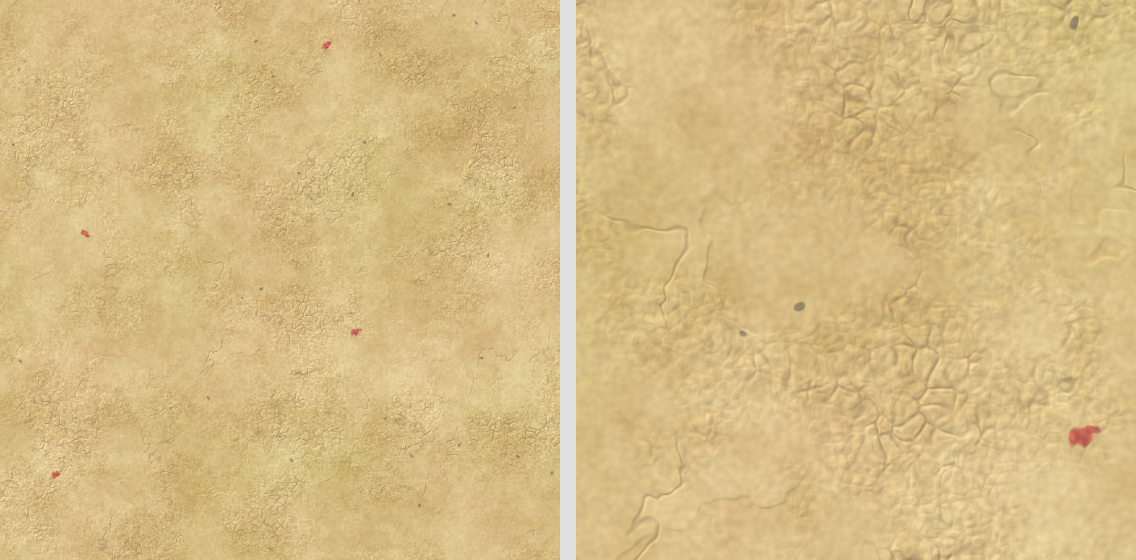
Left, the full canvas; right, a detail of the centre.
Give the GLSL for this texture, as a WebGL 2 fragment shader.

```glsl
#version 300 es
precision highp float;

// Dry sandy ground: smooth trodden patches between crumbly clods and creases.
// Warped gradient noise and cell distances build a relief, lit from one side;
// ochre stains, grain, dark pebbles and a few red chips are laid over it.

uniform vec2 u_resolution;
out vec4 fragColor;

const vec3 OCHRE = vec3(0.795, 0.677, 0.442);
const vec3 PALE = vec3(0.882, 0.796, 0.583);
const vec3 HUE_DRIFT = vec3(0.016, -0.024, 0.012);
const vec3 CREVICE = vec3(0.50, 0.42, 0.32);
const vec3 PEBBLE = vec3(0.46, 0.41, 0.36);
const vec3 CHIP = vec3(0.76, 0.36, 0.32);

const vec2 TO_LIGHT = vec2(-0.6, 0.8);
const float LIGHT_STEP = 0.0016;   // distance between the two relief samples
const float LIGHT_GAIN = 0.19;
const float CREVICE_DARK = 0.30;
const float GRAIN_GAIN = 0.095;
const float WARP = 0.055;
const float PATCH_SCALE = 6.5;
const float CLOD_SCALE = 78.0;
const float CRUMB_SCALE = 145.0;
const float GRAIN_SCALE = 215.0;
const float PEBBLE_CELLS = 18.0;
const float CHIP_CELLS = 4.0;

vec2 hash2(vec2 cell) {
    vec3 h = fract(cell.xyx * vec3(0.1031, 0.1030, 0.0973));
    h += dot(h, h.yzx + 33.33);
    return fract((h.xx + h.yz) * h.zy);
}

float corner(vec2 cell, vec2 offset) {
    float angle = 6.2832 * hash2(cell).x;
    return dot(vec2(cos(angle), sin(angle)), offset);
}

float gradientNoise(vec2 p) {
    vec2 i = floor(p), f = p - i;
    vec2 u = f * f * f * (f * (f * 6.0 - 15.0) + 10.0);
    vec2 e = vec2(1.0, 0.0);
    return mix(mix(corner(i, f), corner(i + e.xy, f - e.xy), u.x),
               mix(corner(i + e.yx, f - e.yx), corner(i + e.xx, f - e.xx), u.x), u.y);
}

float fbm(vec2 p) {
    float sum = 0.0, amplitude = 0.5;
    for (int octave = 0; octave < 5; octave++) {
        sum += amplitude * gradientNoise(p);
        p = mat2(1.6, 1.2, -1.2, 1.6) * p + 7.3;
        amplitude *= 0.54;
    }
    return sum;
}

// Gap between the nearest and second nearest cell centres: zero on borders
float cellGap(vec2 p) {
    vec2 base = floor(p);
    float nearest = 8.0, second = 8.0;
    for (int y = -1; y <= 1; y++)
    for (int x = -1; x <= 1; x++) {
        vec2 cell = base + vec2(x, y);
        float d = length(cell + hash2(cell) - p);
        second = min(second, max(nearest, d));
        nearest = min(nearest, d);
    }
    return second - nearest;
}

// x: height, y: roughness, z: crevice depth, w: trodden plateau
vec4 surface(vec2 p) {
    vec2 q = p + WARP * vec2(fbm(p * 6.0 + 3.1), fbm(p * 6.0 + 41.7));
    float patches = fbm(q * PATCH_SCALE + 11.0);
    float rough = smoothstep(0.05, 0.24, patches + 0.2 * gradientNoise(p * 31.0));
    float gritty = smoothstep(-0.16, 0.16, patches + 0.5 * fbm(p * 15.0 + 29.0));

    // Clods with broken borders, and finer crumbs around them
    vec2 jitter = vec2(gradientNoise(p * 60.0), gradientNoise(p * 60.0 + 9.0));
    float gap = cellGap(p * CLOD_SCALE + 0.7 * jitter);
    float crumbGap = cellGap(p * CRUMB_SCALE + 0.8 * jitter);
    float broken = smoothstep(-0.25, 0.25, gradientNoise(p * 47.0 + 67.0));

    // Soft-edged plateaus and short creases
    float plateau = smoothstep(-0.008, 0.008, fbm(q * 4.2 + 57.0) - 0.05);
    float ledge = smoothstep(0.0, 0.25, gradientNoise(p * 9.0 + 23.0));
    float crease = 1.0 - smoothstep(0.0, 0.014, abs(fbm(q * 5.5 + 83.0)));
    crease *= smoothstep(0.04, 0.3, gradientNoise(p * 12.0 + 71.0));

    float height = rough * (0.35 + 0.4 * broken) * smoothstep(0.0, 0.45, gap)
                 + 0.30 * gritty * smoothstep(0.0, 0.5, crumbGap)
                 + (0.55 + 0.9 * gritty) * fbm(p * 55.0 + 5.0)
                 + 0.65 * ledge * plateau - 0.5 * crease;
    float crevice = rough * broken * (1.0 - smoothstep(0.0, 0.24, gap)) + 0.6 * crease;
    return vec4(height, gritty, crevice, plateau);
}

// Ragged oval inside one jittered grid cell
float fleck(vec2 p, float cells, vec2 size, float seed) {
    vec2 cell = floor(p * cells), random = hash2(cell + seed);
    vec2 centre = (cell + 0.2 + 0.6 * random) / cells;
    float angle = 2.4 * (random.y - 0.5);
    vec2 d = mat2(cos(angle), -sin(angle), sin(angle), cos(angle)) * (p - centre);
    float edge = length(d / size) - 0.8 - 0.7 * gradientNoise(p * 150.0 + seed);
    float soft = 0.12 + 0.7 / (u_resolution.y * size.y);
    return 1.0 - smoothstep(-soft, soft, edge);
}

void main() {
    vec2 p = gl_FragCoord.xy / u_resolution.y;
    vec4 ground = surface(p);
    float light = ground.x - surface(p + TO_LIGHT * LIGHT_STEP).x;

    // Stains and bleached patches
    float stain = 0.75 * fbm(p * 4.5 + 101.0) + 0.6 * fbm(p * 14.0 + 61.0) + 0.45 * fbm(p * 48.0 + 37.0);
    float bleach = 0.60 + 1.3 * stain + 0.16 * (ground.w - 0.4) - 0.20 * ground.y;
    vec3 colour = mix(OCHRE, PALE, clamp(bleach, -0.15, 1.1));
    colour += HUE_DRIFT * 1.5 * fbm(p * 3.5 + 131.0);

    // Relief and grain
    float grain = gradientNoise(p * GRAIN_SCALE) + 0.6 * gradientNoise(p * GRAIN_SCALE * 0.53);
    float tone = 1.0 + LIGHT_GAIN * clamp(light, -0.9, 0.5);
    tone += GRAIN_GAIN * grain * (0.6 + 0.6 * ground.y);
    colour = mix(colour * tone, CREVICE, CREVICE_DARK * ground.z);

    // Loose pebbles and evenly spread chips
    float pebblePick = hash2(floor(p * PEBBLE_CELLS) + 38.0).x;
    float chipPick = fract(dot(floor(p * CHIP_CELLS), vec2(0.7549, 0.5698)));
    float pebble = step(pebblePick, 0.06) * fleck(p, PEBBLE_CELLS, vec2(0.0042, 0.0026), 7.0);
    float chip = step(chipPick, 0.22) * fleck(p, CHIP_CELLS, vec2(0.0115, 0.0060), 19.0);
    colour = mix(colour, PEBBLE * tone, 0.65 * pebble);
    colour = mix(colour, CHIP * (tone + 0.25 * grain), 0.9 * chip);

    fragColor = vec4(clamp(colour, 0.0, 1.0), 1.0);
}
```
